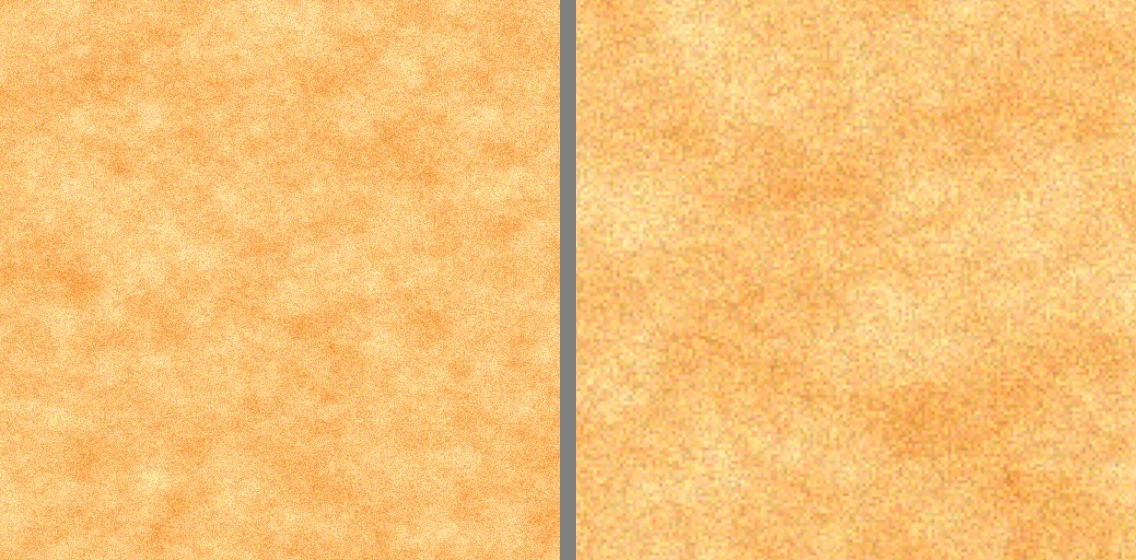
Left: the whole. Right: its middle third, enlarged.
Reproduce this texture procedurally as a WebGL 1 fragment shader.

```glsl
precision highp float;
// Warm amber parchment: soft cloudy mottling under a fine coloured grain.
uniform vec2 u_resolution;

const vec3 AMBER = vec3(0.988, 0.76, 0.455);      // average paper colour
const vec3 CLOUD_TINT = vec3(0.012, 0.065, 0.09); // colour change per unit of cloud
const float GRAIN_CELLS = 512.0;
const float GRAIN_LIGHT = 0.105;
const float GRAIN_CHROMA = 0.115;

vec3 hash3(vec2 cell) {
  vec3 p = fract(cell.xyx * vec3(0.1031, 0.1030, 0.0973));
  p += dot(p, p.yxz + 33.33);
  return fract((p.xxy + p.yzz) * p.zyx);
}

// Cellular noise: soft blobs of random sign around jittered points.
float blobNoise(vec2 p) {
  vec2 cell = floor(p);
  float sum = 0.0;
  for (int y = -1; y <= 1; y++) {
    for (int x = -1; x <= 1; x++) {
      vec2 neighbour = cell + vec2(float(x), float(y));
      vec3 random = hash3(neighbour);
      vec2 offset = p - neighbour - random.xy;
      float falloff = max(0.0, 1.0 - dot(offset, offset));
      sum += (2.0 * random.z - 1.0) * falloff * falloff * falloff;
    }
  }
  return sum;
}

// Layered blobs, strongest in the middle sizes and slightly wide.
float clouds(vec2 uv) {
  vec2 p = uv * vec2(7.4, 9.4) + 17.3;
  float sum = 0.5 * blobNoise(p);
  float weight = 0.8;
  for (int i = 0; i < 4; i++) {
    p = p * 2.03 + 31.7;
    sum += weight * blobNoise(p);
    weight *= 0.77;
  }
  return sum;
}

// One grain: shared brightness plus a separate shift in each channel.
vec3 grainValue(vec2 cell, float light, float chroma) {
  vec3 shade = hash3(cell + 71.0);
  vec3 tint = hash3(cell + 913.0) - 0.5;
  return light * (shade.x + shade.y - 1.0) + chroma * tint;
}

// Grains blended smoothly between cell centres.
vec3 grain(vec2 uv, float cells, float light, float chroma) {
  vec2 p = uv * cells - 0.5;
  vec2 cell = floor(p);
  vec2 blend = smoothstep(0.0, 1.0, p - cell);
  vec2 right = vec2(1.0, 0.0);
  vec3 lower = mix(grainValue(cell, light, chroma),
                   grainValue(cell + right, light, chroma), blend.x);
  vec3 upper = mix(grainValue(cell + right.yx, light, chroma),
                   grainValue(cell + right.xx, light, chroma), blend.x);
  return mix(lower, upper, blend.y);
}

void main() {
  vec2 uv = gl_FragCoord.xy / u_resolution.y;
  vec3 colour = AMBER + CLOUD_TINT * clouds(uv);
  colour += grain(uv, GRAIN_CELLS, GRAIN_LIGHT, GRAIN_CHROMA);
  gl_FragColor = vec4(clamp(colour, 0.0, 1.0), 1.0);
}
```
